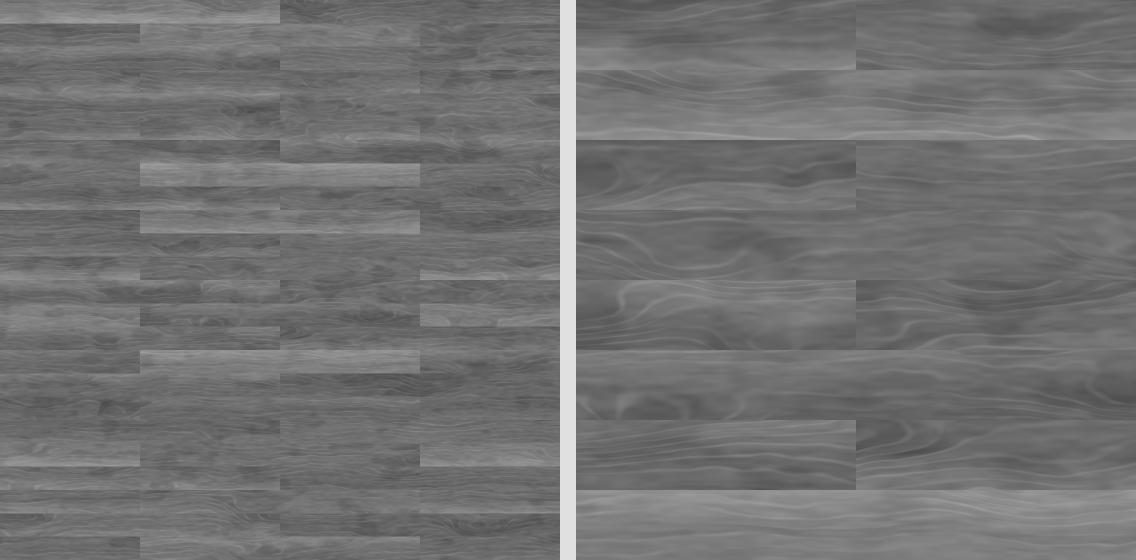
Left, the full canvas; right, a detail of the centre.
Reproduce this texture procedurally as a WebGL 1 fragment shader.

```glsl
precision highp float;

// Grey wood floor in running bond: 24 rows of planks, each half the canvas long.
// Stretched cellular knots bend layered sines into cathedral grain; hashes vary
// the tone, pale sapwood edges, dark heartwood and fine fibres of every plank.

uniform vec2 u_resolution;

const float ROWS = 24.0;
const float PLANKS_PER_ROW = 2.0;
const float PLANK_ASPECT = 12.0;       // plank length over plank height
const float DARK_TONE = 0.400;
const float MID_TONE = 0.440;
const float PALE_GAIN = 0.060;         // extra tone of the pale planks
const float PALE_SHARE = 0.18;
const float SAPWOOD_GAIN = 0.125;
const float HEART_SHADE = 0.042;
const float RING_GAIN = 0.070;
const float BAND_CONTRAST = 0.036;
const float FIBRE_CONTRAST = 0.085;
const vec2 KNOT_SCALE = vec2(0.32, 1.1);
const float KNOT_LIFT = 4.6;           // rings added by a full knot
const float RINGS_ACROSS = 5.0;

float hash(vec2 p) {
  vec3 q = fract(vec3(p.xyx) * 0.1031);
  q += dot(q, q.yzx + 33.33);
  return fract((q.x + q.y) * q.z);
}

float valueNoise(vec2 p) {
  vec2 cell = floor(p);
  vec2 f = fract(p);
  f = f * f * (3.0 - 2.0 * f);
  float low = mix(hash(cell), hash(cell + vec2(1.0, 0.0)), f.x);
  float high = mix(hash(cell + vec2(0.0, 1.0)), hash(cell + 1.0), f.x);
  return mix(low, high, f.y);
}

// Sum of soft bumps, one per jittered cell
float knots(vec2 p) {
  vec2 cell = floor(p);
  float sum = 0.0;
  for (int j = -1; j <= 1; j++) {
    for (int i = -1; i <= 1; i++) {
      vec2 id = cell + vec2(float(i), float(j));
      vec2 jitter = vec2(hash(id + 17.3), hash(id + 61.7));
      vec2 d = p - id - mix(vec2(0.2), vec2(0.8), jitter);
      float strength = hash(id + 5.9);
      sum += strength * strength * exp(-5.0 * dot(d, d));
    }
  }
  return sum;
}

float woodTone(vec2 uv) {
  // Plank layout, rows counted from the top
  float row = floor((1.0 - uv.y) * ROWS);
  float along = uv.x * PLANKS_PER_ROW + 0.5 * mod(row, 2.0);
  vec2 id = vec2(mod(floor(along), PLANKS_PER_ROW), row);
  vec2 p = vec2(fract(along) * PLANK_ASPECT, fract(uv.y * ROWS));
  float seed = hash(id * 7.0 + 3.0);
  float seed2 = hash(id * 11.0 + 29.0);
  vec2 shift = vec2(seed, seed2) * 90.0 + id * 13.0;

  // Grain height: wavy straight grain lifted into ovals by knots
  float wave = sin(p.x * 0.8 + seed * 40.0) + 0.5 * sin(p.x * 1.9 + p.y * 3.0 + seed2 * 40.0);
  float ragged = valueNoise(p * vec2(2.6, 5.0) + shift) - 0.5;
  vec2 knotPoint = p * KNOT_SCALE + shift + vec2(0.12, 0.05) * wave;
  float knot = knots(knotPoint);
  float grain = p.y * RINGS_ACROSS + 0.35 * wave + KNOT_LIFT * knot + 0.4 * ragged;

  // Plank tone with a few pale planks and a sapwood edge
  float tone = mix(DARK_TONE, MID_TONE, seed);
  tone += PALE_GAIN * step(1.0 - PALE_SHARE, seed2);
  float side = mix(p.y, 1.0 - p.y, step(0.5, hash(id + 43.0)));
  float sapwood = smoothstep(0.35, 1.1, side + 0.06 * wave);
  tone += SAPWOOD_GAIN * sapwood * hash(id * 5.0 + 71.0);
  tone += 0.03 * (valueNoise(p * vec2(0.3, 0.8) + shift + 31.0) - 0.5);

  // Ragged dark heartwood around knots
  float flecks = valueNoise(p * vec2(1.1, 3.0) + shift + 57.0);
  tone -= HEART_SHADE * smoothstep(0.45, 0.64, 0.55 * knot + 0.6 * flecks + 0.2 * ragged);

  // Growth bands and thin pale ring lines
  float ring = floor(grain);
  float f = fract(grain);
  float band = mix(hash(vec2(ring, seed * 50.0)), hash(vec2(ring + 1.0, seed * 50.0)),
                   smoothstep(0.75, 1.0, f));
  tone += BAND_CONTRAST * (band - 0.5);
  float line = smoothstep(0.2, 0.0, abs(f - 0.75));
  float worn = valueNoise(p * vec2(0.7, 4.0) + shift + 83.0);
  tone += RING_GAIN * (line - 0.2) * worn;

  // Fine fibres along the grain
  vec2 fibrePoint = vec2(p.x * 1.5, p.y * 9.0 + grain * 0.8) + shift;
  float fibre = 0.5 * valueNoise(fibrePoint) + 0.5 * valueNoise(fibrePoint * vec2(3.0, 1.6) + 9.0);
  return tone + FIBRE_CONTRAST * (fibre - 0.5);
}

void main() {
  // Four samples per pixel smooth seams and grain
  float tone = 0.0;
  for (int j = 0; j < 2; j++) {
    for (int i = 0; i < 2; i++) {
      vec2 offset = vec2(float(i), float(j)) * 0.5 - 0.25;
      tone += 0.25 * woodTone((gl_FragCoord.xy + offset) / u_resolution);
    }
  }
  gl_FragColor = vec4(vec3(tone), 1.0);
}
```
